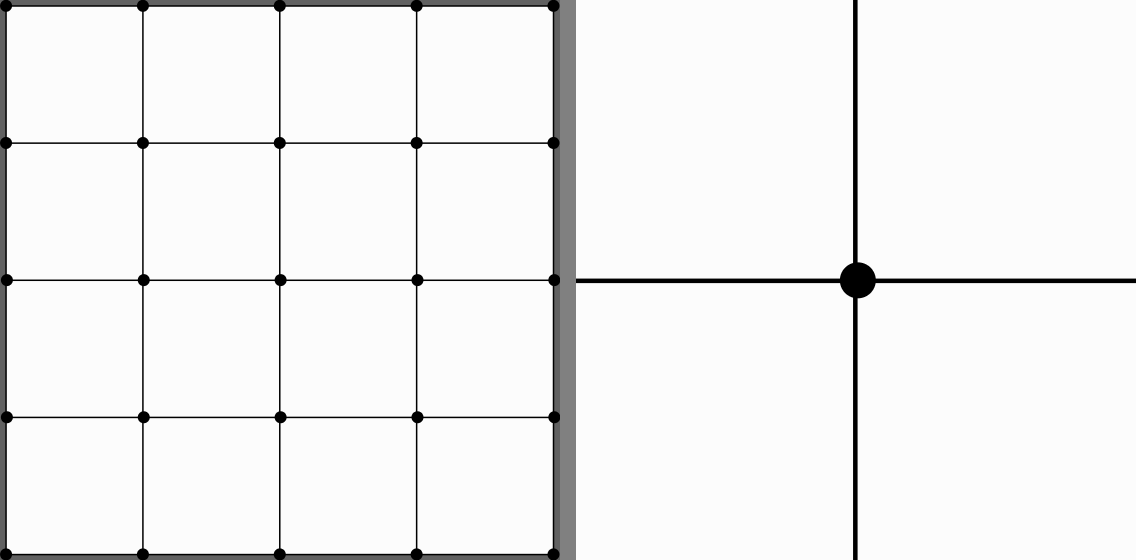
Left, the full canvas; right, a detail of the centre.
Reproduce this pattern procedurally as a WebGL 2 fragment shader.

```glsl
#version 300 es
precision highp float;
// Draws a four by four grid of thin black lines with round nodes and a grey margin.

uniform vec2 u_resolution;
out vec4 outColor;

const vec3 PAPER = vec3(0.99);
const vec3 MARGIN = vec3(0.38);
const vec3 INK = vec3(0.0);

const float CELLS = 4.0;
const vec2 GRID_ORIGIN = vec2(0.0108, 0.0097);
const vec2 CELL_SIZE = vec2(0.2444, 0.2449);
const float LINE_HALF_WIDTH = 0.00135;
const float NODE_RADIUS = 0.0107;
const float NODE_SHIFT = 0.0015;

// Coverage of a shape from its signed distance, smoothed over one pixel.
float coverage(float dist, float pixel) {
    return clamp(0.5 - dist / pixel, 0.0, 1.0);
}

// Signed distance to an axis-aligned box.
float boxDistance(vec2 p, vec2 center, vec2 halfSize) {
    vec2 d = abs(p - center) - halfSize;
    return length(max(d, 0.0)) + min(max(d.x, d.y), 0.0);
}

// Index of the nearest grid crossing, kept within the grid.
vec2 nearestCrossing(vec2 p, vec2 origin, vec2 cell) {
    return clamp(floor((p - origin) / cell + 0.5), 0.0, CELLS);
}

// Signed distance to the grid lines, which stop at the outer frame.
float gridDistance(vec2 p, vec2 origin, vec2 cell, float halfWidth) {
    vec2 crossing = origin + nearestCrossing(p, origin, cell) * cell;
    vec2 toLine = abs(p - crossing);
    vec2 halfSize = 0.5 * CELLS * cell;
    float frame = boxDistance(p, origin + halfSize, halfSize + halfWidth);
    return max(min(toLine.x, toLine.y) - halfWidth, frame);
}

// Signed distance to the nodes; the second and third rows sit slightly right.
float nodeDistance(vec2 p, vec2 origin, vec2 cell, float radius, float shift) {
    vec2 id = nearestCrossing(p, origin, cell);
    float shiftedRow = step(0.5, id.y) * step(id.y, 2.5);
    vec2 center = origin + id * cell + vec2(shift * shiftedRow, 0.0003);
    return length(p - center) - radius;
}

void main() {
    float pixel = 1.0 / min(u_resolution.x, u_resolution.y);
    vec2 p = gl_FragCoord.xy / u_resolution;

    // Paper inside the grey margin
    vec2 halfSize = 0.5 * CELLS * CELL_SIZE;
    float sheet = boxDistance(p, GRID_ORIGIN + halfSize, halfSize);
    vec3 color = mix(MARGIN, PAPER, coverage(sheet, pixel));

    // Lines and nodes
    float lines = gridDistance(p, GRID_ORIGIN, CELL_SIZE, LINE_HALF_WIDTH);
    float nodes = nodeDistance(p, GRID_ORIGIN, CELL_SIZE, NODE_RADIUS, NODE_SHIFT);
    color = mix(color, INK, coverage(lines, pixel));
    color = mix(color, INK, coverage(nodes, pixel));

    outColor = vec4(color, 1.0);
}
```
